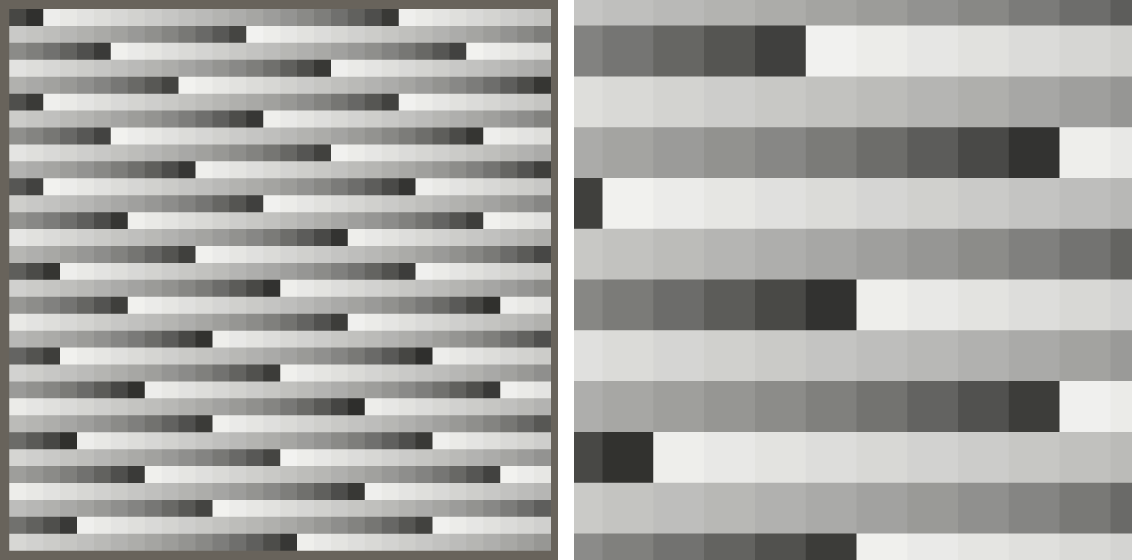
Left: the whole. Right: its middle third, enlarged.
Write a Shadertoy shader that draws this pattern.

```glsl
// Brightness falls gently along the ramp, then drops steeply near its end
vec3 rampColor(float phase) {
    float tone = 0.95 - 0.46 * phase - 0.31 * pow(phase, 5.2);
    return vec3(tone, tone, tone - 0.01);
}

// Every cell is flat; each row shifts the repeating ramp sideways
vec3 cellColor(vec2 cell) {
    float row = 31.0 - cell.y;
    float rampStart = 1.09 + 12.9 * row;
    return rampColor(fract((cell.x - rampStart) / 21.367));
}

vec3 framedGrid(vec2 uv) {
    vec2 grid = (uv - 0.0166) / 0.03023;
    vec2 inside = step(vec2(0.0), grid) * step(grid, vec2(32.0));
    vec3 frame = vec3(0.408, 0.388, 0.357);
    return mix(frame, cellColor(floor(grid)), inside.x * inside.y);
}

void mainImage(out vec4 fragColor, in vec2 fragCoord) {
    // Average a 4 by 4 set of samples to smooth the cell edges
    vec3 sum = vec3(0.0);
    for (int j = 0; j < 4; j++) {
        for (int i = 0; i < 4; i++) {
            vec2 offset = (vec2(i, j) + 0.5) / 4.0 - 0.5;
            sum += framedGrid((fragCoord + offset) / iResolution.y);
        }
    }
    fragColor = vec4(sum / 16.0, 1.0);
}
```
